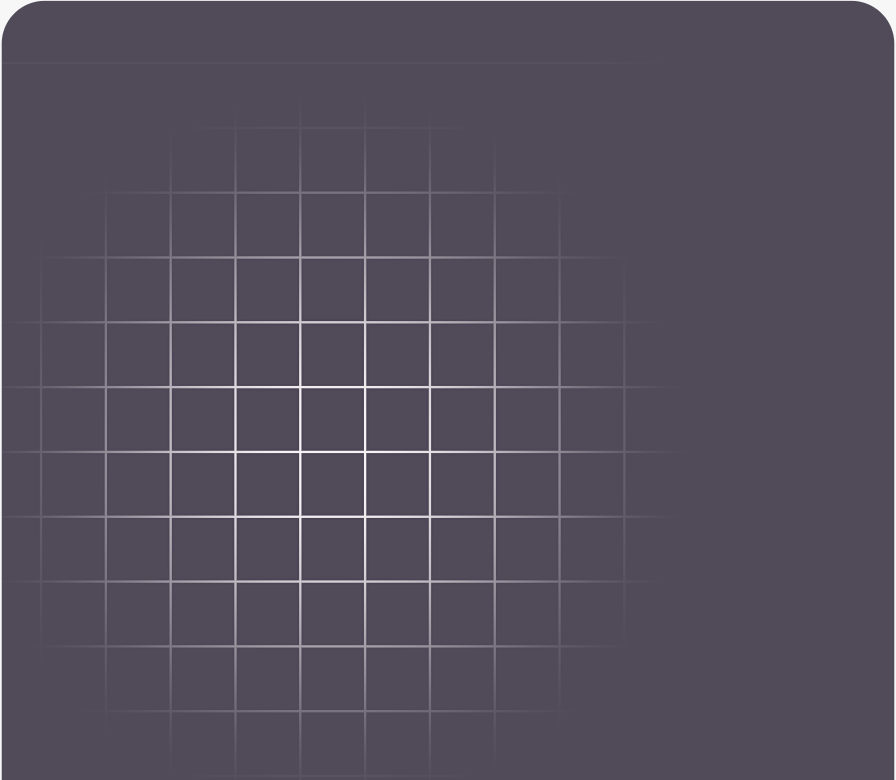
Give the GLSL for this background, as a WebGL 2 fragment shader.

```glsl
#version 300 es
precision highp float;

uniform vec2 u_resolution;
out vec4 fragColor;

// Lengths are fractions of the canvas height
const vec3 PAGE_COLOR = vec3(0.97);
const vec3 CARD_COLOR = vec3(0.314, 0.290, 0.350);
const vec3 LINE_COLOR = vec3(0.96, 0.95, 0.96);
const vec3 HALO_COLOR = vec3(0.255, 0.228, 0.295);

const float CARD_SIDE_INSET = 0.0022;
const float CARD_TOP_INSET = 0.0011;
const float CARD_RADIUS = 0.055;

const float CELL_SIZE = 0.0831;
const vec2 GRID_ORIGIN = vec2(0.0526, 0.0051);
const float LINE_HALF_WIDTH = 0.0015;
const float HALO_WIDTH = 0.0055;
const float HALO_STRENGTH = 0.6;

const vec2 SPOT_CENTER = vec2(0.423, 0.420);
const float SPOT_INNER = 0.045;
const float SPOT_OUTER = 0.475;

const float DIVIDER_HEIGHT = 0.9192;
const float DIVIDER_END = 0.88;
const float DIVIDER_STRENGTH = 0.04;

float roundedBox(vec2 p, vec2 halfSize, float radius) {
    vec2 q = abs(p) - halfSize + radius;
    return length(max(q, 0.0)) + min(max(q.x, q.y), 0.0) - radius;
}

// Distance to the nearest vertical (x) and horizontal (y) grid line
vec2 gridDistance(vec2 p) {
    vec2 cell = fract((p - GRID_ORIGIN) / CELL_SIZE + 0.5) - 0.5;
    return abs(cell) * CELL_SIZE;
}

float lineCoverage(float dist, float pixel) {
    return clamp((LINE_HALF_WIDTH - dist) / pixel + 0.5, 0.0, 1.0);
}

void main() {
    float pixel = 1.0 / u_resolution.y;
    vec2 p = gl_FragCoord.xy * pixel;
    float aspect = u_resolution.x * pixel;

    // Radial spotlight that reveals the grid
    float spot = 1.0 - smoothstep(SPOT_INNER, SPOT_OUTER, distance(p, SPOT_CENTER));

    // Grid lines with a soft dark halo
    vec2 dist = gridDistance(p);
    float nearest = min(dist.x, dist.y);
    float halo = 1.0 - smoothstep(LINE_HALF_WIDTH, HALO_WIDTH, nearest);
    float line = lineCoverage(nearest, pixel);
    vec3 card = mix(CARD_COLOR, HALO_COLOR, halo * spot * HALO_STRENGTH);
    card = mix(card, LINE_COLOR, line * spot);

    // Faint divider below the top edge
    float divider = lineCoverage(abs(p.y - DIVIDER_HEIGHT), pixel);
    divider *= 1.0 - smoothstep(0.8 * DIVIDER_END, DIVIDER_END, p.x);
    card = mix(card, LINE_COLOR, divider * DIVIDER_STRENGTH);

    // Card with rounded top corners, running past the lower edge
    vec2 halfSize = vec2(0.5 * aspect - CARD_SIDE_INSET, 1.0);
    vec2 center = vec2(0.5 * aspect, 1.0 - CARD_TOP_INSET - halfSize.y);
    float edge = roundedBox(p - center, halfSize, CARD_RADIUS);
    float inside = clamp(0.5 - edge / pixel, 0.0, 1.0);

    fragColor = vec4(mix(PAGE_COLOR, card, inside), 1.0);
}
```
